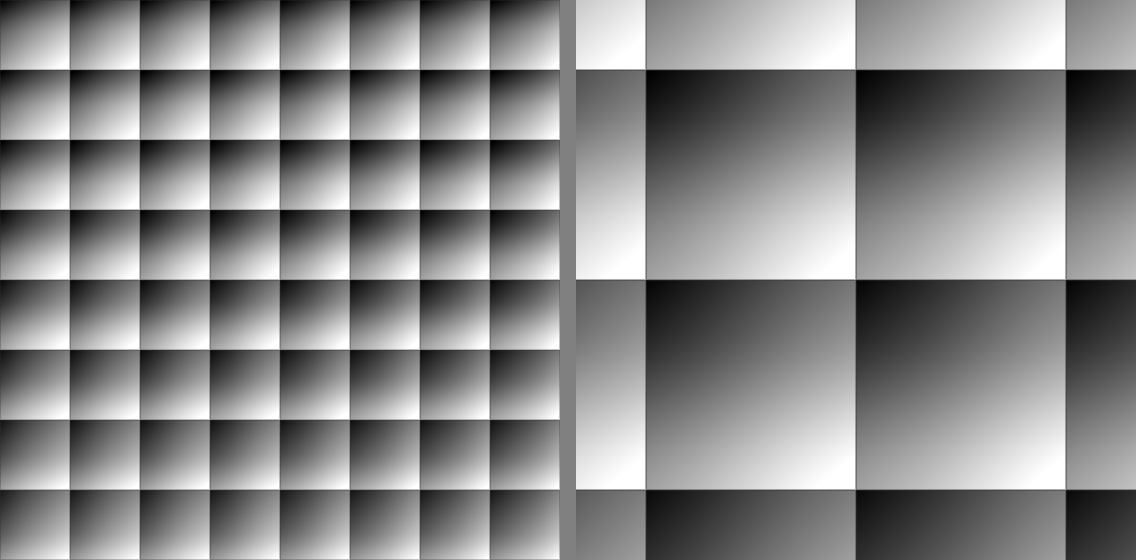
Left: the whole. Right: its middle third, enlarged.
Write a three.js fragment shader that draws this pattern.

```glsl
varying vec2 vUv;

// Rising ramp with a steeper stretch around the given centre
float bentRamp(float t, float centre, float bend) {
  return mix(t, smoothstep(centre - 0.35, centre + 0.35, t), bend);
}

void main() {
  // Tiles counted from the upper left, across and down
  vec2 grid = vec2(vUv.x, 1.0 - vUv.y) * 8.0;
  vec2 local = fract(grid);
  vec2 progress = floor(grid) / 7.0;

  // Diagonal shade whose steep stretch drifts from tile to tile
  vec2 centre = mix(vec2(0.15), vec2(0.9), progress);
  float across = bentRamp(local.x, centre.x, 0.1);
  float down = bentRamp(local.y, centre.y, 0.25);
  float shade = mix(down, across, mix(0.38, 0.45, progress.y));

  // Shadows lift towards the lower rows, highlights reach white
  float grey = mix(mix(-0.07, 0.07, progress.y), 1.08, shade);
  grey = clamp(grey, 0.0, 1.0);

  // Fine dark seams, smoothed over one pixel
  vec2 seamDistance = min(local, 1.0 - local) / 8.0;
  vec2 pixel = fwidth(vUv);
  vec2 seam = 1.0 - smoothstep(vec2(0.0003), 0.0003 + pixel, seamDistance);
  grey = mix(grey, 0.2, 0.4 * max(seam.x, seam.y));

  gl_FragColor = vec4(vec3(grey), 1.0);
}
```
